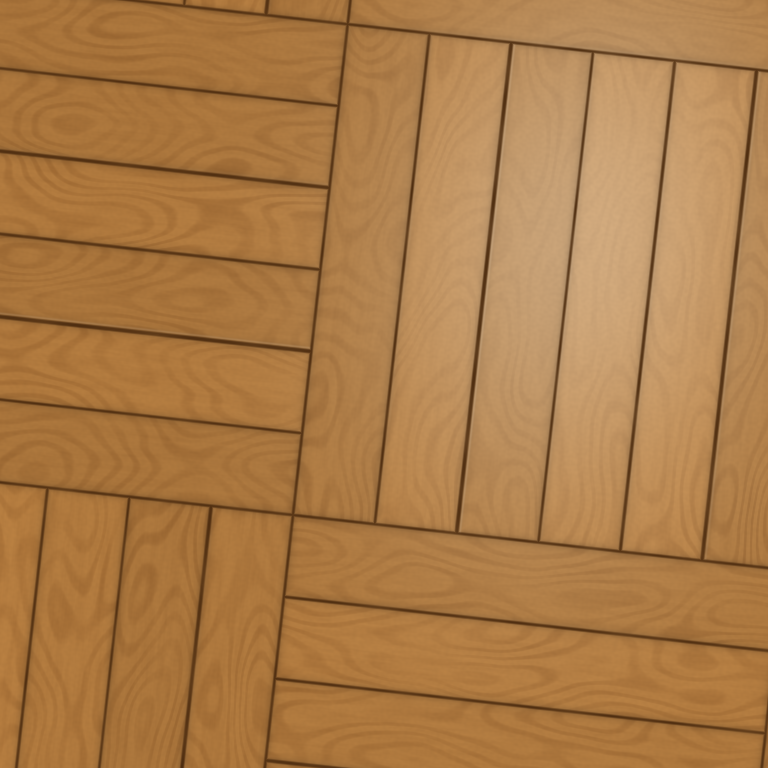
This texture is drawn by a three.js fragment shader. Its source:

```glsl
#define TILE 0.643
#define PLANKS 6.0
#define TILT 0.111
#define CORNER vec2(0.3815, 0.3294)
#define SEAM_HALF 0.0017
#define SEAM_SOFT 0.0016
#define RING_COUNT 6.5
#define GRAIN_DEPTH 0.5
#define TONE_SPREAD 0.07
#define SHEEN_CENTER vec2(0.76, 0.69)
#define SHEEN_SIZE vec2(0.27, 0.37)
#define SHEEN_STRENGTH 0.72

varying vec2 vUv;

const vec3 HONEY = vec3(0.695, 0.480, 0.245);
const vec3 GRAIN = vec3(0.540, 0.340, 0.150);
const vec3 SEAM = vec3(0.310, 0.180, 0.065);
const vec3 SHEEN = vec3(0.840, 0.715, 0.570);

float hash(vec2 p) {
  return fract(sin(dot(p, vec2(127.1, 311.7))) * 43758.5);
}

vec2 gradientAt(vec2 cell) {
  float angle = 6.2832 * hash(cell);
  return vec2(cos(angle), sin(angle));
}

float gradientNoise(vec2 p) {
  vec2 i = floor(p), f = fract(p);
  vec2 w = f * f * f * (f * (f * 6.0 - 15.0) + 10.0);
  vec2 e = vec2(1.0, 0.0);
  float low = mix(dot(gradientAt(i), f),
                  dot(gradientAt(i + e), f - e), w.x);
  float high = mix(dot(gradientAt(i + e.yx), f - e.yx),
                   dot(gradientAt(i + 1.0), f - 1.0), w.x);
  return mix(low, high, w.y);
}

// Arched growth rings and fibres; x runs across the plank, y along it
float woodGrain(vec2 p, float seed) {
  vec2 shift = vec2(seed * 37.0, seed * 91.0);
  float warp = gradientNoise(p * vec2(3.5, 1.6) + shift.yx);
  float field = gradientNoise(p * vec2(1.25, 0.5) + shift) + 0.07 * warp;
  float arch = p.x - 0.3 - 0.4 * seed;
  float phase = RING_COUNT * field + 2.5 * arch * arch + 0.45 * p.y;
  float rings = smoothstep(-0.3, 1.0, sin(6.2832 * phase));
  float fade = 0.6 + 0.7 * gradientNoise(p * vec2(1.5, 0.7) + shift + 17.0);

  float fibre = 0.0, gain = 0.5;
  vec2 q = p * vec2(9.0, 1.2) + shift;
  for (int i = 0; i < 3; i++) {
    fibre += gain * gradientNoise(q);
    q = q * 2.1 + 5.3;
    gain *= 0.6;
  }
  return rings * fade * 0.75 + fibre * 0.6 + 0.12;
}

void main() {
  // Tilted basket-weave grid
  vec2 d = vUv - CORNER;
  float c = cos(TILT), s = sin(TILT);
  vec2 grid = vec2(c * d.x - s * d.y, s * d.x + c * d.y) / TILE;
  vec2 tile = floor(grid);
  vec2 local = fract(grid);
  float turned = mod(tile.x + tile.y, 2.0);
  if (turned > 0.5) local = local.yx;

  // Plank cell and its own tone
  float across = local.x * PLANKS;
  float plank = floor(across);
  float seed = hash(tile * 7.3 + vec2(plank, 2.0 * plank + 3.0));
  float grain = woodGrain(vec2(across - plank, local.y * PLANKS), seed);
  float tone = 1.0 + TONE_SPREAD * (hash(vec2(seed * 53.0, 4.0)) - 0.5);
  vec3 wood = mix(HONEY, GRAIN, GRAIN_DEPTH * clamp(grain, 0.0, 1.0)) * tone;

  // Broad reflected light, with a fine satin mottling
  vec2 toSheen = (vUv - SHEEN_CENTER) / SHEEN_SIZE;
  toSheen.x -= 0.12 * toSheen.y;
  float glow = exp(-dot(toSheen, toSheen));
  float satin = gradientNoise(grid * vec2(110.0, 130.0));
  vec3 color = mix(wood, SHEEN * tone, SHEEN_STRENGTH * glow);
  color *= 1.0 + 0.025 * satin;

  // Seams between planks vary in width; tile borders stay even
  float seamId = floor(across + 0.5);
  float inner = step(0.5, seamId) * step(seamId, PLANKS - 0.5);
  float seamSeed = hash(tile * 3.7 + vec2(seamId, 11.0));
  float side = (across - seamId) * TILE / PLANKS;
  float sideHalf = SEAM_HALF * (1.0 + inner * (0.6 * seamSeed - 0.1));
  float endDist = min(local.y, 1.0 - local.y) * TILE;
  float gap = min(abs(side) - sideHalf, endDist - SEAM_HALF);
  float wear = 0.88 + 0.25 * gradientNoise(grid * 14.0);

  // Soft shadow, occasional pale bevel, then the dark groove
  color *= 1.0 - 0.16 * exp(-max(gap, 0.0) / 0.004);
  float bevel = exp(-pow((side - sideHalf - 0.002) / 0.0015, 2.0));
  float rimLight = inner * smoothstep(0.55, 1.0, seamSeed) * 0.3 + 0.2 * glow;
  color = mix(color, SHEEN, bevel * rimLight);
  float groove = 1.0 - smoothstep(-SEAM_SOFT, SEAM_SOFT, gap);
  color = mix(color, SEAM, groove * wear);

  gl_FragColor = vec4(color, 1.0);
}
```
